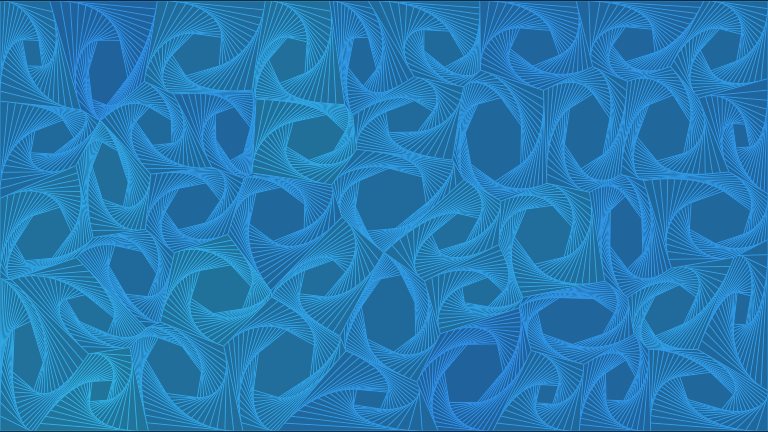
Give the GLSL for this pattern, as a Shadertoy shader.

```glsl
// Voronoi cells on a blue ground, each filled with a whirl of nested, turning polygons.

#define GRID       vec2(9.0, 5.0)  // sites across and up
#define JITTER     0.85            // irregularity of the sites
#define STAGGER    0.22            // sideways shift of alternate rows
#define WHIRLS     15              // nested polygons per cell
#define WHIRL_STEP 0.1             // slide of each corner along its edge
#define LINE_WIDTH 0.0020          // in canvas heights
#define LINE_GAIN  1.53            // line brightness over the fill
#define BORDER     0.002           // dark strip at top and bottom
#define BLUE       vec3(0.125, 0.34, 0.62)
#define TEAL       vec3(0.13, 0.51, 0.595)

const int MAX_CORNERS = 16;

vec2 hash22(vec2 p) {
    vec3 q = fract(p.xyx * vec3(0.1031, 0.1030, 0.0973));
    q += dot(q, q.yzx + 33.33);
    return fract((q.xx + q.yz) * q.zy);
}

vec2 sitePosition(vec2 id, vec2 cellSize) {
    vec2 shift = vec2(STAGGER * (mod(id.y, 2.0) * 2.0 - 1.0), 0.0);
    return (id + 0.5 + shift + JITTER * (hash22(id + 17.0) - 0.5)) * cellSize;
}

bool insideGrid(vec2 id) {
    return all(greaterThanEqual(id, vec2(0.0))) && all(lessThan(id, GRID));
}

float segmentDistance(vec2 p, vec2 a, vec2 b) {
    vec2 ab = b - a, ap = p - a;
    return length(ap - ab * clamp(dot(ap, ab) / max(dot(ab, ab), 1e-9), 0.0, 1.0));
}

// Keeps the part of a convex polygon behind the line through mid with the given normal.
void clipPolygon(inout vec2 poly[MAX_CORNERS], inout int n, vec2 mid, vec2 normal) {
    vec2 kept[MAX_CORNERS];
    int count = 0;
    for (int i = 0; i < n; i++) {
        vec2 a = poly[i], b = poly[(i + 1) % n];
        float da = dot(a - mid, normal), db = dot(b - mid, normal);
        if (da <= 0.0 && count < MAX_CORNERS) kept[count++] = a;
        if ((da <= 0.0) != (db <= 0.0) && count < MAX_CORNERS)
            kept[count++] = mix(a, b, da / (da - db));
    }
    poly = kept;
    n = count;
}

// Distance to the nearest edge of the nested polygons.
float whirlDistance(vec2 p, vec2 poly[MAX_CORNERS], int n) {
    float d = 1e3;
    for (int k = 0; k < WHIRLS; k++) {
        vec2 first = poly[0];
        for (int i = 0; i < n; i++) {
            vec2 next = i + 1 < n ? poly[i + 1] : first;
            d = min(d, segmentDistance(p, poly[i], next));
            poly[i] = mix(poly[i], next, WHIRL_STEP);
        }
    }
    return d;
}

// Broad drift from blue to teal with a little change per cell.
vec3 cellColor(vec2 site, vec2 id) {
    float drift = sin(site.x * 3.1 + 1.3 * sin(site.y * 4.0 + 0.6))
                + 0.7 * sin(site.y * 5.3 - site.x * 2.2 + 2.0);
    float tone = 0.44 + 0.13 * drift + 0.26 * (hash22(id + 71.0).x - 0.5);
    return mix(BLUE, TEAL, clamp(tone, 0.0, 1.0));
}

void mainImage(out vec4 fragColor, in vec2 fragCoord) {
    float pixel = 1.0 / iResolution.y;
    vec2 p = fragCoord * pixel;
    vec2 canvas = iResolution.xy * pixel;
    vec2 cellSize = canvas / GRID;
    vec2 base = floor(p / cellSize);

    // Nearest site
    vec2 owner = base, site = vec2(0.0);
    float nearest = 1e3;
    for (int k = 0; k < 25; k++) {
        vec2 id = base + vec2(k % 5 - 2, k / 5 - 2);
        vec2 s = sitePosition(id, cellSize);
        float d = distance(p, s);
        if (insideGrid(id) && d < nearest) {
            nearest = d;
            owner = id;
            site = s;
        }
    }

    // Cell outline: the canvas cut by the bisector to each neighbour
    vec2 poly[MAX_CORNERS];
    poly[0] = vec2(0.0, BORDER);
    poly[1] = vec2(0.0, canvas.y - BORDER);
    poly[2] = canvas - vec2(0.0, BORDER);
    poly[3] = vec2(canvas.x, BORDER);
    int n = 4;
    for (int k = 0; k < 25; k++) {
        vec2 id = owner + vec2(k % 5 - 2, k / 5 - 2);
        if (k == 12 || !insideGrid(id)) continue;
        vec2 other = sitePosition(id, cellSize);
        clipPolygon(poly, n, 0.5 * (site + other), other - site);
    }

    // Fill, lines and border
    vec3 fill = cellColor(site, owner);
    float d = whirlDistance(p, poly, n);
    float line = 1.0 - smoothstep(-0.65 * pixel, 0.65 * pixel, d - 0.5 * LINE_WIDTH);
    vec3 color = mix(fill, min(fill * LINE_GAIN, 1.0), line);
    float edge = min(p.y, canvas.y - p.y);
    color *= mix(0.3, 1.0, smoothstep(BORDER - 0.5 * pixel, BORDER + 0.5 * pixel, edge));
    fragColor = vec4(color, 1.0);
}
```
